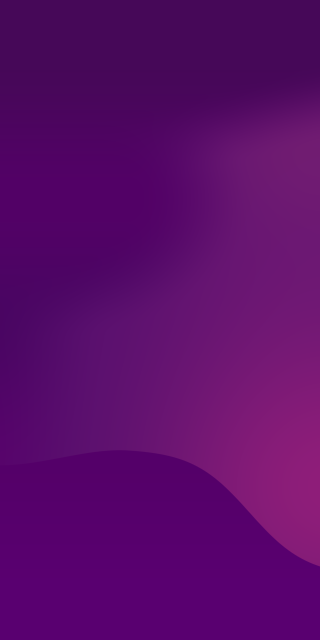
Reproduce this background procedurally as a WebGL 2 fragment shader.

```glsl
#version 300 es
precision highp float;

uniform vec2 u_resolution;
out vec4 fragColor;

// Height of the foreground hill: a gentle rise, then a long slope
float hillHeight(float x) {
    float rise = mix(0.273, 0.299, smoothstep(0.0, 0.4, x));
    return rise - 0.2 / (1.0 + exp((0.78 - x) / 0.09));
}

float gaussian(vec2 offset, vec2 falloff) {
    return exp(-dot(offset * offset, falloff));
}

// Dark violet backdrop, shifting with height
vec3 backdrop(vec2 p) {
    vec3 color = mix(vec3(0.34, 0.01, 0.42), vec3(0.288, 0.02, 0.385), smoothstep(0.27, 0.5, p.y));
    color = mix(color, vec3(0.322, 0.005, 0.4), smoothstep(0.5, 0.68, p.y));
    return mix(color, vec3(0.275, 0.03, 0.345), smoothstep(0.7, 0.91, p.y));
}

// Haze kept clear of the dark lobe, the top band and the left edge
float hazeMask(vec2 p) {
    float lobe = smoothstep(0.65, 1.4, length((p - vec2(0.1, 0.69)) / vec2(0.5, 0.16)));
    float topBand = 1.0 - smoothstep(-0.06, 0.065, p.y - 0.71 - 0.125 * p.x);
    float leftFade = smoothstep(-0.05, 0.32, p.x + 0.2 * (0.4 - p.y));
    return lobe * topBand * leftFade;
}

void main() {
    vec2 p = gl_FragCoord.xy / u_resolution;

    // Sky: backdrop, haze and two glows on the right
    vec3 haze = mix(vec3(0.345, 0.06, 0.43), vec3(0.415, 0.09, 0.45), smoothstep(0.15, 1.0, p.x));
    haze += vec3(0.025, 0.02, -0.005) * gaussian(p - vec2(1.0, 0.76), vec2(9.0, 90.0));
    haze = mix(haze, vec3(0.56, 0.115, 0.475), gaussian(p - vec2(1.05, 0.24), vec2(4.5, 22.0)));
    vec3 sky = mix(backdrop(p), haze, hazeMask(p));

    // Hill with a smooth edge, measured across its slope
    vec3 hill = mix(vec3(0.35, 0.0, 0.44), vec3(0.33, 0.0, 0.41), smoothstep(0.05, 0.3, p.y));
    float slope = (hillHeight(p.x + 0.005) - hillHeight(p.x - 0.005)) / 0.01;
    float edge = length(vec2(slope / u_resolution.x, 1.0 / u_resolution.y));
    float cover = 1.0 - smoothstep(-0.7, 0.7, (p.y - hillHeight(p.x)) / edge);

    fragColor = vec4(mix(sky, hill, cover), 1.0);
}
```
